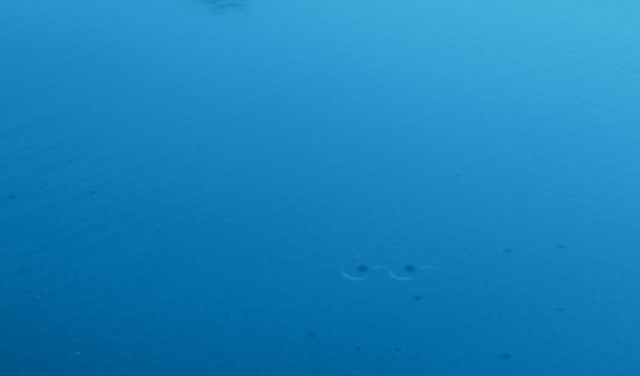
Reproduce this texture procedurally as a Shadertoy shader.

```glsl
// Calm blue water, lit from the upper right and deepening to the lower left.
// A tilted light level picks the colour from a ramp; gradient noise adds grain,
// slanted ripples and streaks, then small specks and two wakes are laid on top.

#define LIGHT_BASE -0.118
#define LIGHT_SLOPE vec2(0.42, 0.84)
#define GRAIN_SCALE 110.0
#define GRAIN_AMOUNT 0.020
#define RIPPLE_AMOUNT 0.016
#define STREAK_AMOUNT 0.022
#define SPECK_CELLS 7.0
#define SPECK_SHARE 0.30
#define WAKE_START vec2(0.964, 0.286)
#define WAKE_STEP vec2(0.126, 0.0)

vec2 hash2(vec2 p) {
    vec3 q = fract(vec3(p.xyx) * vec3(0.1031, 0.1030, 0.0973));
    q += dot(q, q.yzx + 33.33);
    return fract((q.xx + q.yz) * q.zy);
}

float cornerSlope(vec2 cell, vec2 offset) {
    float angle = 6.2832 * hash2(cell).x;
    return dot(vec2(cos(angle), sin(angle)), offset);
}

// Gradient noise, roughly -0.7 to 0.7
float noise(vec2 p) {
    vec2 i = floor(p), f = fract(p);
    vec2 u = f * f * f * (f * (f * 6.0 - 15.0) + 10.0);
    vec2 e = vec2(1.0, 0.0);
    float low = mix(cornerSlope(i, f), cornerSlope(i + e, f - e), u.x);
    float high = mix(cornerSlope(i + e.yx, f - e.yx), cornerSlope(i + e.xx, f - e.xx), u.x);
    return mix(low, high, u.y);
}

vec2 rotate(vec2 p, float angle) {
    float c = cos(angle), s = sin(angle);
    return vec2(c * p.x + s * p.y, c * p.y - s * p.x);
}

float bell(float x) { return exp(-x * x); }

// Colour ramp from deep to pale water
vec3 waterColour(float level) {
    vec3 ramp[6] = vec3[6](
        vec3(0.00, 0.36, 0.57), vec3(0.01, 0.42, 0.65), vec3(0.06, 0.47, 0.71),
        vec3(0.12, 0.53, 0.76), vec3(0.18, 0.60, 0.82), vec3(0.24, 0.67, 0.85));
    float t = level * 5.0;
    int i = int(clamp(floor(t), 0.0, 4.0));
    return mix(ramp[i], ramp[i + 1], clamp(t - float(i), -0.6, 1.3));
}

// Fine grain, ripples at the upper right, rising streaks at the left
float surface(vec2 p, vec2 uv) {
    float grain = noise(p * GRAIN_SCALE * vec2(0.7, 1.0))
                + 0.6 * noise(p * GRAIN_SCALE * vec2(0.2, 0.5) + 40.0);

    vec2 r = rotate(p, -0.30);
    float ripple = sin(r.y * 330.0 + 5.0 * noise(r * vec2(5.0, 14.0)));
    ripple *= 0.25 + noise(r * vec2(9.0, 24.0) + 7.0);
    float rippleArea = smoothstep(0.55, 0.95, uv.x) * bell((uv.y - 0.82) / 0.16);

    vec2 s = rotate(p, 0.38);
    float streak = noise(s * vec2(4.0, 50.0)) + 0.5 * noise(s * vec2(9.0, 100.0));
    float streakArea = smoothstep(0.40, 0.0, uv.x) * bell((uv.y - 0.45) / 0.28);

    return GRAIN_AMOUNT * grain * mix(1.0, 0.6, uv.y)
         + RIPPLE_AMOUNT * ripple * rippleArea
         + STREAK_AMOUNT * streak * streakArea;
}

// Sparse flattened specks, mostly dark, a few pale
float specks(vec2 p) {
    vec2 cell = floor(p * SPECK_CELLS);
    vec2 place = hash2(cell + 17.0), kind = hash2(cell + 91.0);
    vec2 q = (fract(p * SPECK_CELLS) - mix(vec2(0.2), vec2(0.8), place)) / SPECK_CELLS;
    float size = mix(0.003, 0.009, kind.y * kind.y);
    float spot = bell(length(q * vec2(0.7, 1.4)) / size);
    float tone = kind.y < 0.25 ? 0.10 : -0.07;
    return spot * tone * step(kind.x, SPECK_SHARE) * smoothstep(0.75, 0.4, p.y);
}

// Dark core, pale curl beneath it and a thin line drifting right
float wake(vec2 q) {
    float wobble = noise(q * 45.0 + 3.0);
    float d = length(q * vec2(1.0, 1.5));
    float core = bell(d / 0.014);
    float rim = bell((d - 0.019) / 0.005) * smoothstep(-0.01, 0.02, q.y);
    vec2 c = q + vec2(0.012, 0.0);
    float curl = bell((length(c * vec2(0.8, 1.3)) - 0.036 - 0.008 * wobble) / 0.005);
    curl *= smoothstep(0.005, -0.02, c.y) * smoothstep(0.04, -0.01, c.x);
    float trail = bell((q.y - 0.006 + 0.07 * q.x - 0.007 * wobble) / 0.004);
    trail *= smoothstep(0.012, 0.03, q.x) * smoothstep(0.085, 0.03, q.x);
    return -0.11 * core + 0.035 * rim + 0.075 * curl + 0.050 * trail;
}

void mainImage(out vec4 fragColor, in vec2 fragCoord) {
    vec2 uv = fragCoord / iResolution.xy;
    vec2 p = fragCoord / iResolution.y;

    float level = LIGHT_BASE + dot(LIGHT_SLOPE, uv) + 0.05 * noise(p * vec2(1.5, 3.0));
    vec3 colour = waterColour(level);

    float relief = surface(p, uv) + specks(p);
    for (int i = 0; i < 2; i++) {
        relief += wake(p - WAKE_START - WAKE_STEP * float(i));
    }

    // Broken shadow on the upper edge
    vec2 edge = (uv - vec2(0.35, 1.0)) / vec2(0.05, 0.035);
    relief -= 0.09 * bell(length(edge)) * (0.8 + noise(p * vec2(20.0, 90.0)));

    colour += relief * vec3(0.8, 1.0, 0.95);
    fragColor = vec4(clamp(colour, 0.0, 1.0), 1.0);
}
```
